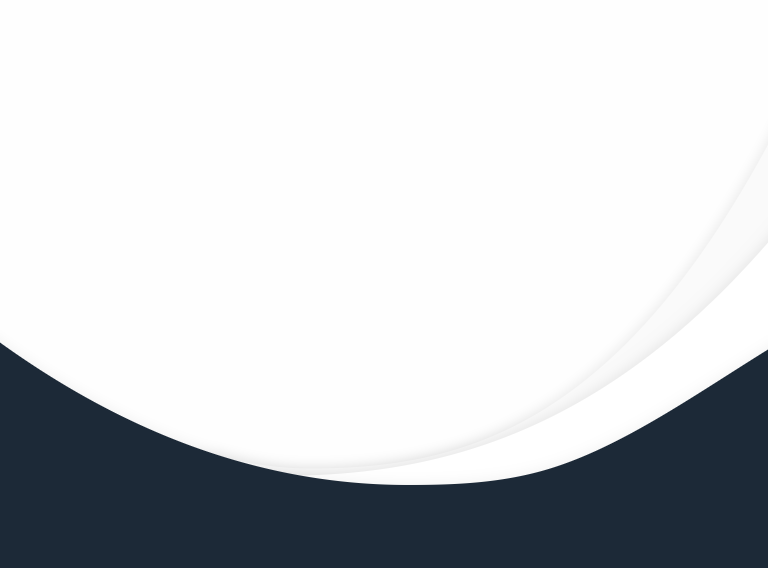
A WebGL 2 fragment shader for this background:

```glsl
#version 300 es
precision highp float;
// Layered paper background: a navy base, a white sheet and a pale grey sheet
// sweep up to the right. Each upper edge is a smooth chain of cubic spans,
// and each sheet casts a soft shadow on the paper behind it.

uniform vec2 u_resolution;
out vec4 fragColor;

// Colours
const vec3 PAPER = vec3(0.998);
const vec3 GREY  = vec3(0.979);
const vec3 WHITE = vec3(1.0);
const vec3 NAVY  = vec3(0.110, 0.161, 0.216);

// Shadows: strength and reach, in canvas widths
const float SHEET_SHADOW = 0.050;
const float NAVY_SHADOW  = 0.030;
const float SHADOW_REACH = 0.013;

// Edge knots: x, height, slope, in canvas widths
const vec3 GREY_START  = vec3(0.2865, 0.1452, -0.25);
const vec3 GREY_LOW    = vec3(0.4036, 0.1296, 0.0);
const vec3 GREY_END    = vec3(1.0, 0.5514, 1.85);
const vec3 WHITE_START = vec3(0.3906, 0.1204, 0.02);
const vec3 WHITE_END   = vec3(1.0, 0.4238, 1.15);
const vec3 NAVY_START  = vec3(0.0, 0.2936, -0.72);
const vec3 NAVY_LOW    = vec3(0.5313, 0.1081, 0.0);
const vec3 NAVY_BEND   = vec3(0.7031, 0.1257, 0.27);
const vec3 NAVY_END    = vec3(1.0, 0.2845, 0.62);

// Cubic Hermite span between two knots: returns height and slope at x
vec2 span(float x, vec3 a, vec3 b) {
    float w = b.x - a.x;
    float t = clamp((x - a.x) / w, 0.0, 1.0);
    float rise = b.y - a.y;
    float c2 = 3.0 * rise - w * (2.0 * a.z + b.z);
    float c3 = w * (a.z + b.z) - 2.0 * rise;
    float height = a.y + t * (w * a.z + t * (c2 + t * c3));
    float slope = a.z + t * (2.0 * c2 + 3.0 * t * c3) / w;
    return vec2(height, slope);
}

// Approximate signed distance to an edge, positive above it
float edgeDistance(float y, vec2 edge) {
    return (y - edge.x) * inversesqrt(1.0 + edge.y * edge.y);
}

// Lays a sheet over the paper, with its shadow just above the edge
vec3 layer(vec3 below, vec3 sheet, float d, float shadow, float pixel) {
    float fall = max(d, 0.0) / SHADOW_REACH;
    below *= 1.0 - shadow * exp(-fall * (0.8 + fall));
    return mix(below, sheet, clamp(0.5 - d / pixel, 0.0, 1.0));
}

void main() {
    float pixel = 1.0 / u_resolution.x;
    vec2 p = gl_FragCoord.xy * pixel;

    // Edge of each sheet at this column
    vec2 greyEdge = p.x < GREY_LOW.x ? span(p.x, GREY_START, GREY_LOW)
                                    : span(p.x, GREY_LOW, GREY_END);
    vec2 whiteEdge = span(p.x, WHITE_START, WHITE_END);
    vec2 navyEdge = p.x < NAVY_LOW.x ? span(p.x, NAVY_START, NAVY_LOW)
                  : p.x < NAVY_BEND.x ? span(p.x, NAVY_LOW, NAVY_BEND)
                                      : span(p.x, NAVY_BEND, NAVY_END);

    // Stack from back to front
    vec3 color = PAPER;
    color = layer(color, GREY, edgeDistance(p.y, greyEdge), SHEET_SHADOW, pixel);
    color = layer(color, WHITE, edgeDistance(p.y, whiteEdge), SHEET_SHADOW, pixel);
    color = layer(color, NAVY, edgeDistance(p.y, navyEdge), NAVY_SHADOW, pixel);
    fragColor = vec4(color, 1.0);
}
```
